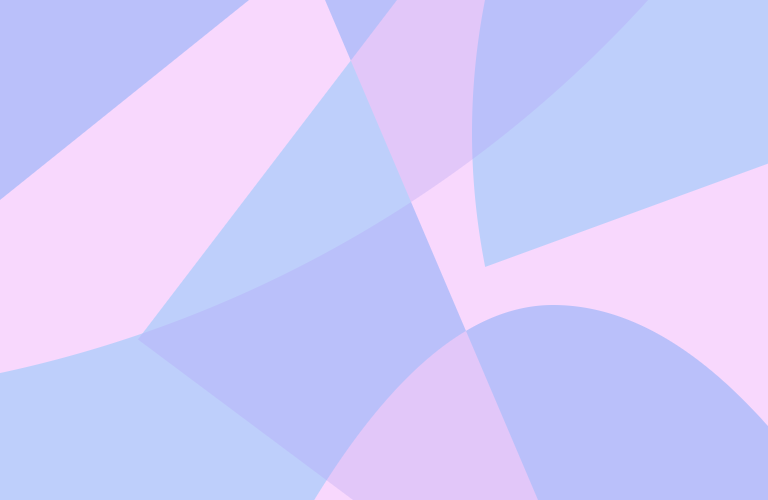
This background is drawn by a Shadertoy shader. Its source:

```glsl
const vec3 PINK = vec3(0.973, 0.847, 0.992);
const vec3 BLUE = vec3(0.745, 0.812, 0.984);
const vec3 PERIWINKLE = vec3(0.729, 0.753, 0.980);
const vec3 LILAC = vec3(0.886, 0.780, 0.976);

// Lengths are in canvas heights
const float ASPECT = 1.536;
const vec2 CORNER_TOP = vec2(0.498, 1.0),      CORNER_LEFT = vec2(0.0, 0.6);
const vec2 DIVIDER_LOW = vec2(1.076, 0.0),     DIVIDER_TOP = vec2(0.65, 1.0);
const vec2 DIAGONAL_LOW = vec2(0.278, 0.324),  DIAGONAL_TOP = vec2(0.794, 1.0);
const vec2 SLOPE_LOW = vec2(0.706, 0.0),       SLOPE_HIGH = vec2(0.272, 0.324);
const vec2 WING_RIGHT = vec2(1.534, 0.672),    WING_TIP = vec2(0.97, 0.466);
const vec2 ARC_CENTER = vec2(-0.51, 2.639);
const float ARC_RADIUS = 2.439;
const vec2 DOME_PEAK = vec2(1.106, 0.39);
const float DOME_BEND_LEFT = 1.71, DOME_BEND_RIGHT = 1.31;
const vec2 BOW_VERTEX = vec2(0.944, 0.734);
const float BOW_BEND = 0.367;

// Antialiased coverage of the region where d > 0
float cover(float d) {
    float slope = length(vec2(dFdx(d), dFdy(d)));
    return clamp(d / max(slope, 1e-6) + 0.5, 0.0, 1.0);
}

// Coverage of the half plane to the right of the direction a -> b
float rightOf(vec2 p, vec2 a, vec2 b) {
    vec2 dir = normalize(b - a);
    return cover(dot(p - a, vec2(dir.y, -dir.x)));
}

float domeMask(vec2 p) {
    float x = p.x - DOME_PEAK.x;
    float bend = x < 0.0 ? DOME_BEND_LEFT : DOME_BEND_RIGHT;
    return cover(DOME_PEAK.y - bend * x * x - p.y);
}

float bowMask(vec2 p) {
    float y = p.y - BOW_VERTEX.y;
    return cover(p.x - BOW_VERTEX.x - BOW_BEND * y * y);
}

void mainImage(out vec4 fragColor, in vec2 fragCoord) {
    vec2 p = fragCoord / iResolution.xy * vec2(ASPECT, 1.0);

    // Region masks
    float corner = rightOf(p, CORNER_TOP, CORNER_LEFT);
    float east = rightOf(p, DIVIDER_LOW, DIVIDER_TOP);
    float underDiagonal = rightOf(p, DIAGONAL_LOW, DIAGONAL_TOP);
    float overSlope = rightOf(p, SLOPE_LOW, SLOPE_HIGH);
    float overWing = rightOf(p, WING_RIGHT, WING_TIP);
    float overArc = cover(ARC_RADIUS - length(p - ARC_CENTER));
    float dome = domeMask(p);
    float bow = bowMask(p);

    // West of the divider
    vec3 westUpper = mix(mix(PINK, PERIWINKLE, corner), BLUE, underDiagonal);
    vec3 westLower = mix(mix(BLUE, PINK, dome),
                         mix(PERIWINKLE, LILAC, dome),
                         underDiagonal * overSlope);
    vec3 west = mix(westLower, westUpper, overArc);

    // East of the divider
    vec3 eastUpper = mix(mix(PERIWINKLE, LILAC, underDiagonal), PERIWINKLE, bow);
    vec3 eastLower = mix(mix(PINK, BLUE, bow * overWing), PERIWINKLE, dome);
    vec3 eastSide = mix(eastLower, eastUpper, overArc);

    fragColor = vec4(mix(west, eastSide, east), 1.0);
}
```
